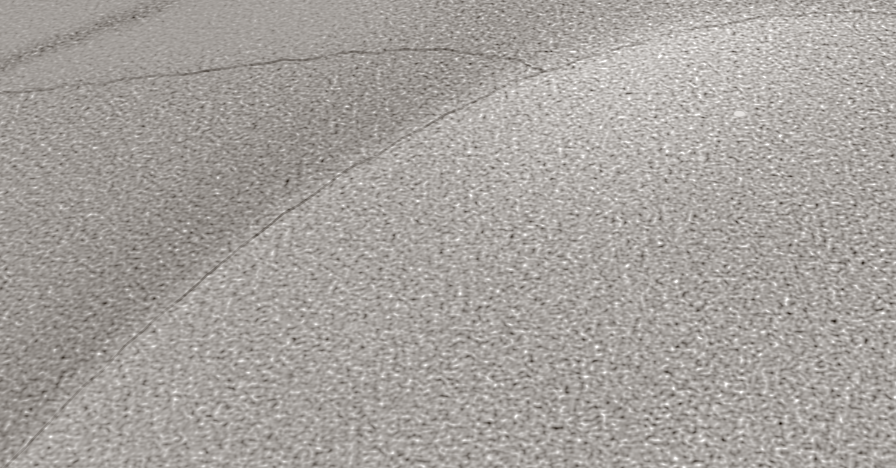
Reproduce this texture procedurally as a WebGL 1 fragment shader.

```glsl
precision highp float;
uniform vec2 u_resolution;

#define GRAIN_SCALE vec2(235.0, 1330.0)
#define GRAIN_CONTRAST 0.29
#define HORIZON 3.5
#define ROAD_TONE 0.652
#define LANE_TONE 0.622
#define BAND_DARKNESS 0.05
#define GLARE 0.12
#define CRACK_WIDTH 0.0025
#define CRACK_DARKNESS 0.15
#define WARM_TINT vec3(0.0, 0.027, 0.052)

vec2 gradientAt(vec2 cell) {
    float angle = 6.2832 * fract(sin(dot(cell, vec2(127.1, 311.7))) * 4375.85);
    return vec2(cos(angle), sin(angle));
}

float gradientNoise(vec2 p) {
    vec2 i = floor(p);
    vec2 f = fract(p);
    vec2 u = f * f * f * (f * (f * 6.0 - 15.0) + 10.0);
    vec2 e = vec2(0.0, 1.0);
    float a = dot(gradientAt(i), f);
    float b = dot(gradientAt(i + e.yx), f - e.yx);
    float c = dot(gradientAt(i + e.xy), f - e.xy);
    float d = dot(gradientAt(i + e.yy), f - e.yy);
    return mix(mix(a, b, u.x), mix(c, d, u.x), u.y);
}

// Layered noise for slow stains and crack wander
float stains(vec2 p) {
    float sum = 0.0;
    float amplitude = 0.6;
    for (int i = 0; i < 3; i++) {
        sum += amplitude * gradientNoise(p);
        p = p * 2.1 + 7.3;
        amplitude *= 0.5;
    }
    return sum;
}

// Flat chips of stone, finer towards the horizon, with a few glints and pits
float stoneGrain(vec2 p) {
    float w = 1.0 / (HORIZON - p.y);
    vec2 q = vec2((p.x - 0.95) * w, w) * GRAIN_SCALE;
    q += 0.3 * gradientNoise(q * 0.37 + 11.0);
    vec2 turned = mat2(0.98, 0.2, -0.2, 0.98) * q;
    float chips = 0.75 * gradientNoise(q) + 0.65 * gradientNoise(turned * vec2(1.4, 1.1) + 31.0);
    chips += 0.3 * gradientNoise(turned * 0.55 + 63.0);
    return chips * (0.8 + 1.4 * chips * chips);
}

float bell(float x, float width) {
    return exp(-x * x / (width * width));
}

float lineMask(float dist, float width, float pixel) {
    return 1.0 - smoothstep(width - 0.7 * pixel, width + 0.7 * pixel, abs(dist));
}

void main() {
    vec2 p = gl_FragCoord.xy / u_resolution.y;
    float pixel = 1.0 / u_resolution.y;

    // Signed distances to the long seam and the branch crack
    float wander = 0.016 * stains(vec2(p.x * 9.0, 2.5));
    float seamY = -0.012 + p.x * (1.091 - 0.303 * p.x) + wander;
    float seamSlope = 1.091 - 0.606 * p.x;
    float seam = (p.y - seamY) / sqrt(1.0 + seamSlope * seamSlope);
    float bend = max(p.x - 0.8, 0.0);
    float branch = p.y - (0.80 + 0.11 * p.x - 0.6 * bend * bend + wander);
    float branchReach = 1.0 - smoothstep(1.15, 1.18, p.x);

    // Broad tones: road, worn lane, dark tyre band, smooth far lane
    float lane = smoothstep(-0.01, 0.04, seam);
    float farLane = smoothstep(-0.06, 0.08, branch) * (1.0 - smoothstep(0.6, 1.05, p.x));
    float tone = mix(ROAD_TONE, LANE_TONE, lane);
    tone -= BAND_DARKNESS * lane * bell(seam - 0.08, 0.12);
    tone += 0.015 * farLane;
    tone += 0.015 * bell(seam + 0.025, 0.022);
    tone += 0.03 * stains(p * vec2(2.2, 3.5));

    // Sun glare stretched along the seam
    vec2 toSun = mat2(0.96, -0.28, 0.28, 0.96) * (p - vec2(1.45, 0.89));
    vec2 sunSpread = toSun * vec2(2.0, 4.2);
    tone += GLARE * exp(-dot(sunSpread, sunSpread));

    // Rough tar strip in the far corner
    float strip = bell(p.y - 0.86 - 0.38 * p.x + wander, 0.018)
                * (1.0 - smoothstep(0.3, 0.45, p.x));
    tone -= 0.08 * strip;

    // Grain is muted on the smooth lane and strongest on the near right
    float contrast = GRAIN_CONTRAST * mix(0.85, 1.2, smoothstep(0.0, 1.9, p.x));
    contrast *= mix(1.05, 0.95, p.y) * mix(1.0, 0.42, farLane * (1.0 - strip));
    tone += contrast * stoneGrain(p);

    // Cracks of uneven strength
    float wear = 0.9 + 0.7 * gradientNoise(vec2(p.x * 14.0, 5.5));
    float cracks = max(lineMask(seam, CRACK_WIDTH, pixel),
                       branchReach * lineMask(branch, CRACK_WIDTH, pixel));
    tone -= CRACK_DARKNESS * wear * cracks;

    // One pale chip
    float chip = length((p - vec2(1.58, 0.757)) * vec2(0.5, 1.0));
    tone = mix(tone, 0.9, lineMask(chip, 0.006, pixel));

    vec3 color = vec3(tone) - WARM_TINT * (1.3 - tone);
    gl_FragColor = vec4(clamp(color, 0.0, 1.0), 1.0);
}
```
